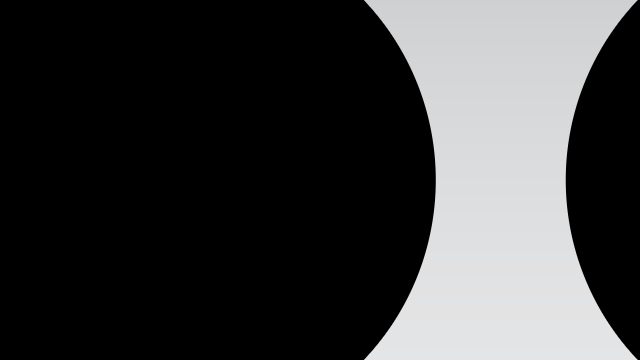
A WebGL 1 fragment shader for this background:

```glsl
precision highp float;

uniform vec2 u_resolution;

const vec3 TOP_GREY = vec3(0.812, 0.816, 0.820);
const vec3 BOTTOM_GREY = vec3(0.896, 0.898, 0.902);
const vec3 DISC_BLACK = vec3(0.0);

const float DISC_RADIUS = 0.7245;
const float FIRST_DISC_X = 0.486;
const float DISC_SPACING = 1.81;

// Vertical gradient that flattens out towards the bottom
vec3 backdrop(float height) {
    float rise = clamp(height, 0.0, 1.0);
    float eased = mix(rise, rise * rise, 0.4);
    return mix(BOTTOM_GREY, TOP_GREY, eased);
}

// Signed distance to a horizontal row of equally spaced discs
float discRow(vec2 p, vec2 firstCentre, float spacing, float radius) {
    vec2 local = p - firstCentre;
    local.x = mod(local.x + 0.5 * spacing, spacing) - 0.5 * spacing;
    return length(local) - radius;
}

// Antialiased coverage of a signed distance
float coverage(float dist, float pixelSize) {
    return clamp(0.5 - dist / pixelSize, 0.0, 1.0);
}

void main() {
    // Canvas height is one unit
    vec2 p = gl_FragCoord.xy / u_resolution.y;
    float pixelSize = 1.0 / u_resolution.y;

    vec3 colour = backdrop(p.y);
    float dist = discRow(p, vec2(FIRST_DISC_X, 0.5), DISC_SPACING, DISC_RADIUS);
    colour = mix(colour, DISC_BLACK, coverage(dist, pixelSize));

    // The area left of the first disc is black as well
    float leftSide = coverage(p.x - FIRST_DISC_X, pixelSize);
    colour = mix(colour, DISC_BLACK, leftSide);

    gl_FragColor = vec4(colour, 1.0);
}
```
